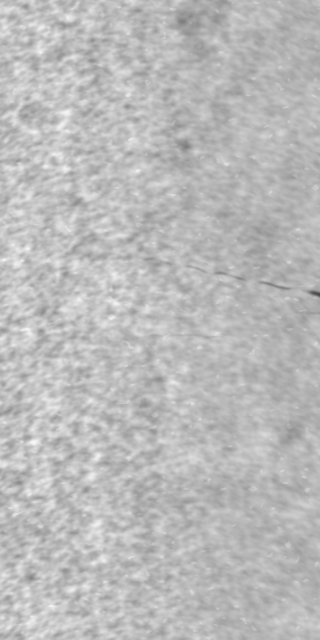
Write a Shadertoy shader that draws this texture.

```glsl
// Weathered grey stone: soft slanted grain, coarse and contrasty on the left and
// calmer on the right, with dark stains and a fine crack at the right edge.
// Layers of gradient noise set the grain; distance functions place the marks.

vec2 hash22(vec2 cell) {
    vec3 h = fract(cell.xyx * vec3(0.1031, 0.1030, 0.0973));
    h += dot(h, h.yzx + 33.33);
    return fract((h.xx + h.yz) * h.zy);
}

float slope(vec2 cell, vec2 corner, vec2 f) {
    return dot(hash22(cell + corner) * 2.0 - 1.0, f - corner);
}

// Gradient noise scaled to a standard deviation near one.
float noise(vec2 p) {
    vec2 cell = floor(p), f = fract(p);
    vec2 w = f * f * f * (f * (f * 6.0 - 15.0) + 10.0);
    float low = mix(slope(cell, vec2(0, 0), f), slope(cell, vec2(1, 0), f), w.x);
    float high = mix(slope(cell, vec2(0, 1), f), slope(cell, vec2(1, 1), f), w.x);
    return 5.8 * mix(low, high, w.y);
}

// Soft elliptical spot, one at its centre.
float spot(vec2 p, vec2 centre, vec2 radius) {
    vec2 d = (p - centre) / radius;
    return exp(-dot(d, d));
}

// Soft line of the given half width around a height difference.
float seam(float dy, float halfWidth) {
    return exp(-dy * dy / (halfWidth * halfWidth));
}

// Grain leaning up to the right on the left side, slightly down on the right.
float grain(vec2 p) {
    vec2 q = vec2(p.x + 0.12 * p.y, p.y - 0.4 * p.x * (1.0 - 0.7 * p.x));
    vec2 turned = mat2(0.96, 0.28, -0.28, 0.96) * q;
    return 0.42 * noise(q * vec2(13.0, 19.0) + 13.0)
         + 0.62 * noise(turned * vec2(25.0, 36.0) + 37.0)
         + 0.58 * noise(q * vec2(36.0, 56.0) + 71.0)
         + 0.26 * noise(turned * vec2(61.0, 88.0) + 137.0);
}

// Dark column of blotches near the top, plus a few lone spots.
float stains(vec2 p) {
    vec2 q = p + 0.005 * vec2(noise(p * 21.0 + 3.0), noise(p * 23.0 + 9.0));
    float column = seam(q.x - 0.64, 0.13) * smoothstep(1.1, 1.6, p.y);
    float blotch = smoothstep(-0.2, 1.5, noise(q * vec2(11.0, 9.0) + 29.0));
    float block = smoothstep(0.02, -0.01, abs(q.x - 0.64) - 0.07)
                * smoothstep(1.87, 1.91, q.y);
    return 0.07 * column * blotch + 0.07 * block
         + 0.07 * spot(q, vec2(0.65, 1.56), vec2(0.07, 0.05))
         + 0.05 * spot(q, vec2(0.63, 1.70), vec2(0.025, 0.06))
         + 0.07 * spot(q, vec2(0.80, 1.22), vec2(0.04, 0.09))
         + 0.06 * spot(q, vec2(0.24, 1.37), vec2(0.03, 0.03))
         + 0.12 * spot(q, vec2(0.91, 0.645), vec2(0.035, 0.028))
         + 0.08 * spot(q, vec2(0.46, 0.28), vec2(0.03, 0.05))
         + 0.04 * spot(q, vec2(0.48, 0.62), vec2(0.015, 0.13));
}

// Broken crack that deepens to the right, with two faint seams below it.
float cracks(vec2 p) {
    float along = clamp((p.x - 0.42) / 0.58, 0.0, 1.0);
    float wobble = 0.0018 * noise(vec2(p.x * 18.0, 3.5));
    float line = p.y - 1.2 + 0.21 * (p.x - 0.42) - wobble;
    float broken = smoothstep(-1.1, 0.8, noise(vec2(p.x * 17.0, 8.3)) + along);
    float tip = smoothstep(0.93, 1.0, p.x);
    float crack = seam(line, 0.005 + 0.004 * tip) * smoothstep(0.40, 0.46, p.x)
                * (broken * (0.10 + 0.12 * along) + 0.24 * tip);
    float middle = seam(p.y - 0.95 - wobble, 0.004)
                 * smoothstep(0.35, 0.5, p.x) * smoothstep(0.85, 0.6, p.x);
    float edge = seam(p.y - 1.02 - wobble, 0.005) * smoothstep(0.88, 1.0, p.x);
    return crack + 0.05 * middle + 0.09 * edge;
}

void mainImage(out vec4 fragColor, in vec2 fragCoord) {
    vec2 p = fragCoord / iResolution.x;

    // Base tone and grain contrast both fall from left to right.
    float calm = smoothstep(0.1, 0.9, p.x + 0.04 * noise(p * 4.0 + 17.0));
    float grey = mix(0.755, 0.716, calm);
    grey += 0.011 * noise(p * vec2(4.0, 3.5) + 91.0);
    grey += 0.014 * noise(p * vec2(8.0, 8.0) + 53.0);
    grey += grain(p) * mix(0.055, 0.026, calm);

    // Sparse pale flecks.
    float fleck = noise(p * vec2(36.0, 52.0) + 211.0);
    grey += 0.07 * smoothstep(1.7, 2.7, fleck);

    grey -= stains(p) + cracks(p);
    fragColor = vec4(vec3(clamp(grey, 0.0, 0.96)), 1.0);
}
```
